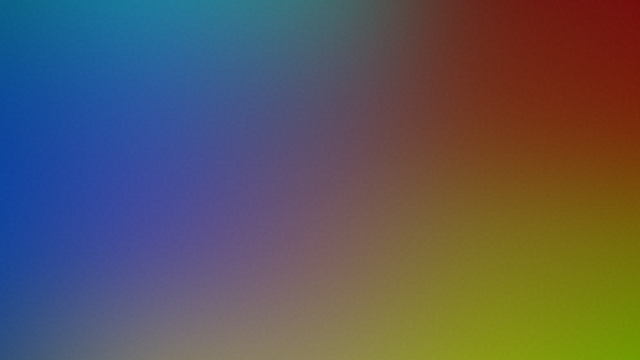
A Shadertoy shader for this background:

```glsl
#define GRAIN_AMOUNT 0.014
#define GRAIN_CELLS 110.0
#define WARP_AMOUNT 0.004
#define WARP_CELLS 5.0

// Pseudo-random unit gradient for a lattice cell
vec2 cellGradient(vec2 cell) {
    vec3 p = fract(cell.xyx * vec3(0.1031, 0.1030, 0.0973));
    p += dot(p, p.yzx + 33.33);
    float angle = 6.2832 * fract((p.x + p.y) * p.z);
    return vec2(cos(angle), sin(angle));
}

float gradientNoise(vec2 p) {
    vec2 cell = floor(p), f = fract(p);
    vec2 u = f * f * f * (f * (f * 6.0 - 15.0) + 10.0);
    float result = 0.0;
    for (int i = 0; i < 4; i++) {
        vec2 corner = vec2(i & 1, i >> 1);
        vec2 weight = mix(1.0 - u, u, corner);
        result += weight.x * weight.y * dot(cellGradient(cell + corner), f - corner);
    }
    return result;
}

// Smooth curve from b to c, with slopes set by the neighbours
vec3 spline(vec3 a, vec3 b, vec3 c, vec3 d, float t) {
    return b + 0.5 * t * (c - a + t * (2.0 * a - 5.0 * b + 4.0 * c - d
             + t * (3.0 * (b - c) + d - a)));
}

// Five evenly spaced colours blended from left to right
vec3 band(float x, vec3 a, vec3 b, vec3 c, vec3 d, vec3 e) {
    float s = clamp(x, 0.0, 1.0) * 4.0;
    if (s < 1.0) return spline(2.0 * a - b, a, b, c, s);
    if (s < 2.0) return spline(a, b, c, d, s - 1.0);
    if (s < 3.0) return spline(b, c, d, e, s - 2.0);
    return spline(c, d, e, 2.0 * e - d, s - 3.0);
}

// Four colour bands blended from bottom to top
vec3 colourMesh(vec2 uv) {
    vec3 limeBand = band(uv.x, vec3(0.19, 0.31, 0.48), vec3(0.48, 0.46, 0.43),
        vec3(0.55, 0.51, 0.34), vec3(0.54, 0.59, 0.09), vec3(0.44, 0.60, 0.0));
    vec3 oliveBand = band(uv.x, vec3(0.08, 0.27, 0.61), vec3(0.31, 0.31, 0.58),
        vec3(0.46, 0.36, 0.39), vec3(0.49, 0.42, 0.14), vec3(0.46, 0.41, 0.03));
    vec3 rustBand = band(uv.x, vec3(0.05, 0.28, 0.61), vec3(0.20, 0.33, 0.62),
        vec3(0.35, 0.31, 0.41), vec3(0.45, 0.22, 0.12), vec3(0.47, 0.16, 0.04));
    vec3 tealBand = band(uv.x, vec3(0.04, 0.38, 0.53), vec3(0.12, 0.48, 0.61),
        vec3(0.25, 0.42, 0.44), vec3(0.40, 0.15, 0.11), vec3(0.45, 0.05, 0.05));

    float s = clamp(uv.y, 0.0, 1.0) * 3.0;
    if (s < 1.0) return spline(2.0 * limeBand - oliveBand, limeBand, oliveBand, rustBand, s);
    if (s < 2.0) return spline(limeBand, oliveBand, rustBand, tealBand, s - 1.0);
    return spline(oliveBand, rustBand, tealBand, 2.0 * tealBand - rustBand, s - 2.0);
}

void mainImage(out vec4 fragColor, in vec2 fragCoord) {
    vec2 uv = fragCoord / iResolution.xy;
    vec2 p = fragCoord / iResolution.y;

    // Slight unevenness in the blend
    vec2 warp = vec2(gradientNoise(p * WARP_CELLS), gradientNoise(p * WARP_CELLS + 19.0));
    vec3 colour = colourMesh(uv + WARP_AMOUNT * warp);

    // Fine grain
    colour += GRAIN_AMOUNT * gradientNoise(p * GRAIN_CELLS);
    fragColor = vec4(clamp(colour, 0.0, 1.0), 1.0);
}
```
